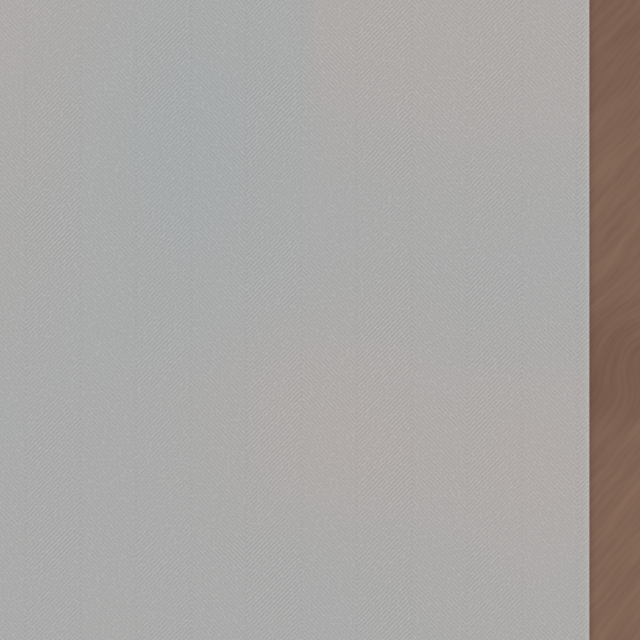
Reproduce this texture procedurally as a Shadertoy shader.

```glsl
// Pale grey herringbone cloth with faint warm and cool tints beside a strip of brown wood.

#define BAND_WIDTH 0.0862     // width of one twill direction
#define BAND_START 0.040      // first turning point of the zigzag
#define LINE_COUNT 138.0      // twill lines down the canvas
#define TWILL_DEPTH 0.021
#define FLECK_DEPTH 0.040
#define CLOTH_EDGE 0.921
#define CLOTH_COOL vec3(0.660, 0.672, 0.674)
#define CLOTH_WARM vec3(0.700, 0.674, 0.664)
#define WOOD_BASE vec3(0.498, 0.388, 0.328)
#define WOOD_DARK vec3(0.400, 0.300, 0.250)

const float TAU = 6.28318;

vec2 hash2(vec2 cell) {
    vec3 q = fract(cell.xyx * vec3(0.1031, 0.1030, 0.0973));
    q += dot(q, q.yzx + 33.33);
    return fract((q.xx + q.yz) * q.zy);
}

// Distance to the nearest scattered point.
float cellular(vec2 p) {
    vec2 cell = floor(p), local = fract(p);
    float nearest = 2.0;
    for (int j = -1; j <= 1; j++)
        for (int i = -1; i <= 1; i++) {
            vec2 shift = vec2(i, j);
            vec2 away = shift + hash2(cell + shift) - local;
            nearest = min(nearest, dot(away, away));
        }
    return sqrt(nearest);
}

// Smooth irregular field in about -1..1.
float layeredSines(vec2 p) {
    float sum = 0.0, weight = 0.5;
    for (int i = 0; i < 4; i++) {
        sum += weight * sin(p.x + 1.7 * sin(p.y)) * cos(p.y - 0.6 * p.x);
        p = mat2(1.5, 1.1, -1.1, 1.5) * p + 2.3;
        weight *= 0.55;
    }
    return sum;
}

float softSpot(vec2 p, vec2 centre, vec2 radius) {
    vec2 d = (p - centre) / radius;
    return exp(-dot(d, d));
}

vec3 cloth(vec2 p) {
    // Broad tints
    float warm = 0.28 + 0.10 * layeredSines(p * 7.0);
    warm += 0.45 * smoothstep(0.46, 0.51, p.x) * smoothstep(0.55, 0.95, p.y);
    warm += 0.60 * softSpot(p, vec2(0.54, 0.33), vec2(0.20, 0.17));
    warm += 0.50 * softSpot(p, vec2(0.86, 0.25), vec2(0.16, 0.22));
    warm += 0.35 * softSpot(p, vec2(0.00, 0.95), vec2(0.16, 0.30));
    warm -= 0.28 * softSpot(p, vec2(0.27, 0.78), vec2(0.18, 0.30));
    vec3 colour = mix(CLOTH_COOL, CLOTH_WARM, clamp(warm, 0.0, 1.0));

    // Zigzag twill: the slope flips from band to band
    float band = (p.x - BAND_START) / BAND_WIDTH;
    float zigzag = BAND_WIDTH * abs(mod(band, 2.0) - 1.0);
    float wobble = 0.0012 * layeredSines(p * 24.0);
    float twill = sin(TAU * LINE_COUNT * (p.y + zigzag + wobble));
    float wear = 0.75 + 0.45 * layeredSines(p * 13.0 + 4.0);
    float rising = mod(floor(band), 2.0);
    colour += TWILL_DEPTH * wear * mix(1.1, 0.75, rising) * twill;

    // Thread flecks and faint seams where bands meet
    colour += FLECK_DEPTH * (cellular(p * 230.0) - 0.48);
    float seam = abs(fract(band + 0.5) - 0.5) * BAND_WIDTH;
    colour -= 0.006 * (1.0 - smoothstep(0.0, 0.004, seam));

    // Thin pale selvedge
    return colour + 0.025 * smoothstep(0.010, 0.0, CLOTH_EDGE - p.x);
}

vec3 wood(vec2 p) {
    // Grain rises to the right and bends around the knots
    float knot = softSpot(p, vec2(0.99, 0.45), vec2(0.07, 0.06));
    float across = 0.77 * p.x - 0.64 * p.y + 0.05 * knot;
    float along = 0.64 * p.x + 0.77 * p.y;
    across += 0.008 * layeredSines(p * 15.0);
    float rings = layeredSines(vec2(across * 75.0, along * 7.0));
    float fibres = cellular(vec2(across * 130.0, along * 12.0)) - 0.48;

    float shade = 0.20 * rings - 0.35 * fibres + 0.35 * knot;
    shade += 0.30 * softSpot(p, vec2(0.94, 0.38), vec2(0.06, 0.05));
    shade += 0.15 * smoothstep(0.65, 1.0, p.y) - 0.08;
    vec3 colour = mix(WOOD_BASE, WOOD_DARK, shade);

    // Narrow shadow beside the cloth
    return colour * (1.0 - 0.16 * exp(-(p.x - CLOTH_EDGE) / 0.004));
}

void mainImage(out vec4 fragColor, in vec2 fragCoord) {
    vec2 p = fragCoord / iResolution.xy;
    float pixel = 1.0 / iResolution.x;
    float woodCover = smoothstep(-pixel, pixel, p.x - CLOTH_EDGE);
    vec3 woodColour = wood(vec2(max(p.x, CLOTH_EDGE), p.y));
    fragColor = vec4(mix(cloth(p), woodColour, woodCover), 1.0);
}
```
